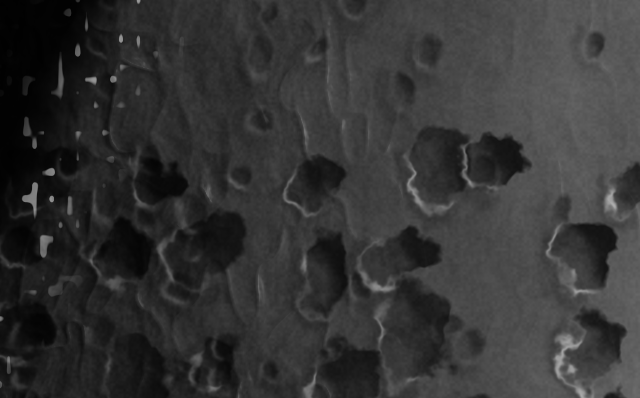
This texture is drawn by a Shadertoy shader. Its source:

```glsl
#define LIGHT_DIR vec2(0.88, 0.47)
#define BIG_CELL 0.235
#define SMALL_CELL 0.105
#define RIM_WIDTH 0.0075
#define RIM_GLOW 0.34
#define SHADOW_DEPTH 0.80
#define RELIEF 0.20
#define GRAIN 0.055
#define DARK_SIDE 0.098
#define LIT_SLOPE 0.168

float hash(vec2 p) {
    vec3 q = fract(vec3(p.xyx) * 0.1031);
    q += dot(q, q.yzx + 33.33);
    return fract((q.x + q.y) * q.z);
}

float noise(vec2 p) {
    vec2 i = floor(p), f = fract(p);
    f = f * f * (3.0 - 2.0 * f);
    return mix(mix(hash(i), hash(i + vec2(1, 0)), f.x),
               mix(hash(i + vec2(0, 1)), hash(i + vec2(1, 1)), f.x), f.y);
}

float fbm(vec2 p) {
    float sum = 0.0, amp = 0.5;
    for (int i = 0; i < 4; i++) {
        sum += amp * noise(p);
        p = mat2(1.6, 1.2, -1.2, 1.6) * p + 7.3;
        amp *= 0.5;
    }
    return sum;
}

// Rough ground with thin, mostly upright crests
float groundHeight(vec2 p) {
    vec2 bend = vec2(noise(p * 9.0), noise(p * 9.0 + 40.0)) * 0.06;
    vec2 q = (p + bend) * vec2(17.0, 10.0);
    float crest = 1.0 - abs(2.0 * noise(q + 11.0) - 1.0);
    return 0.55 * crest * crest + 0.7 * fbm(q * 1.7);
}

// Share of cells that hold a crater: more of them low down and to the left
float bigDensity(vec2 c) {
    return (1.0 - smoothstep(0.52, 0.74, c.y)) * mix(0.97, 0.62, smoothstep(0.9, 1.4, c.x));
}

float smallDensity(vec2 c) {
    return mix(0.5, 0.10, smoothstep(0.5, 1.3, c.x));
}

// x: light left after shadow, y: glow of the sunward-facing rim
vec2 craters(vec2 p, float cell, float seed, bool big) {
    vec2 result = vec2(1.0, 0.0);
    vec2 home = floor(p / cell);
    vec2 warp = vec2(fbm(p * 13.0 + seed), fbm(p * 13.0 + seed + 60.0)) - 0.47;
    float patchy = smoothstep(0.28, 0.72, noise(p * 24.0 + seed));
    for (int j = -1; j <= 1; j++)
    for (int i = -1; i <= 1; i++) {
        vec2 id = home + vec2(i, j) + seed;
        vec2 jitter = vec2(hash(id + 3.1), hash(id + 8.7)) - 0.5;
        vec2 center = (id - seed + 0.5 + 0.6 * jitter) * cell;
        float density = big ? bigDensity(center) : smallDensity(center);
        if (hash(id + 21.0) > density) continue;

        float radius = cell * mix(0.19, 0.37, hash(id + 14.0));
        float angle = 1.1 + 1.5 * (hash(id + 31.0) - 0.5);
        float aspect = mix(1.0, 1.6, hash(id + 45.0));
        vec2 axis = vec2(cos(angle), sin(angle));
        vec2 offset = p - center + warp * cell * 0.5;
        vec2 q = vec2(dot(offset, axis) / aspect, dot(offset, vec2(-axis.y, axis.x))) / radius;
        float d = (length(q) - 1.0) * radius;
        float side = dot(offset, LIGHT_DIR) / radius;

        float inside = 1.0 - smoothstep(-0.010, 0.007, d);
        float shade = mix(0.32, 1.0, smoothstep(-0.8, 0.55, side + 0.8 * warp.y));
        float depth = SHADOW_DEPTH * mix(0.65, 1.0, hash(id + 52.0));
        result.x *= 1.0 - depth * inside * shade;

        float facing = smoothstep(0.1, 0.85, -side);
        float crest = exp(-pow((d - 0.003) / RIM_WIDTH, 2.0));
        float outerSlope = exp(-pow((d - 0.02) / 0.018, 2.0));
        result.x *= 1.0 - 0.22 * outerSlope * facing;
        result.y = max(result.y, crest * facing * (0.25 + 0.75 * patchy));
    }
    return result;
}

void mainImage(out vec4 fragColor, in vec2 fragCoord) {
    vec2 p = fragCoord / iResolution.y;

    // Broad light, falling off toward the night side at upper left
    float night = dot(p - vec2(0.13, 0.75), vec2(0.91, -0.41));
    float day = smoothstep(-0.05, 0.13, night + 0.12 * (fbm(p * 9.0) - 0.47));
    float tone = DARK_SIDE + LIT_SLOPE * p.x;
    tone *= 1.0 + 0.35 * (fbm(p * 5.0 + 20.0) - 0.47);

    // Relief lit from one side, rougher near the night side
    float rough = mix(1.0, 0.28, smoothstep(0.6, 1.25, p.x));
    vec2 eps = LIGHT_DIR * 0.005;
    float slope = groundHeight(p - eps) - groundHeight(p + eps);
    tone += RELIEF * rough * clamp(slope, -0.3, 0.6);
    float streak = smoothstep(0.16, 0.42, slope) * smoothstep(0.45, 0.7, noise(p * 14.0 + 5.0));
    tone += 0.16 * rough * streak;

    // Two sizes of crater
    vec2 big = craters(p, BIG_CELL, 17.0, true);
    vec2 small = craters(p, SMALL_CELL, 71.0, false);
    tone *= big.x * mix(1.0, small.x, 0.65);
    tone += RIM_GLOW * (big.y * (0.55 + 0.3 * p.x) + 0.4 * small.y * rough);

    // Sunlit peaks scattered along the edge of night
    float peaks = smoothstep(0.80, 0.90, noise(p * vec2(46.0, 30.0) + 90.0));
    float nearNight = exp(-pow((night - 0.07) / 0.12, 2.0));
    tone = tone * mix(0.08, 1.0, day) + 0.45 * peaks * nearNight;

    // Soft mottled grain
    float grain = 0.6 * noise(p * 150.0) + 0.4 * noise(p * 75.0 + 30.0) - 0.5;
    tone += GRAIN * grain * mix(0.25, 1.0, day) * smoothstep(0.0, 0.25, tone + 0.05);

    fragColor = vec4(vec3(clamp(tone, 0.0, 1.0)), 1.0);
}
```
